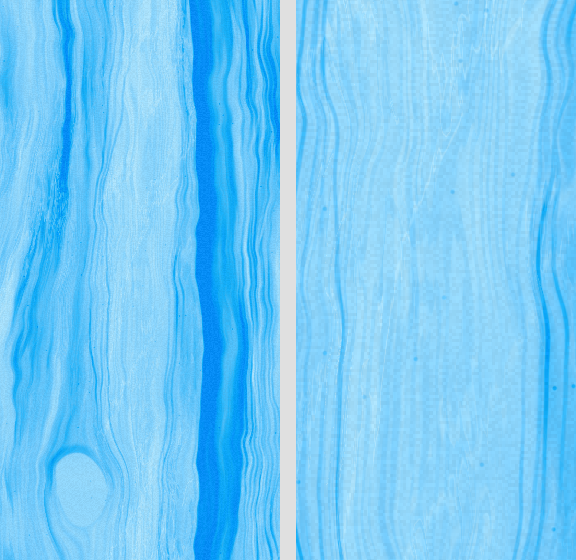
Left: the whole. Right: its middle third, enlarged.
This texture is drawn by a WebGL 2 fragment shader. Its source:

```glsl
#version 300 es
precision highp float;
// Marbled blue paint poured in long vertical veins: a tone value is built from
// wavy bands, stretched noise streaks, fine vein lines and one pale drop that
// parts the flow, then the tone is looked up in a ramp from pale to deep blue.

#define WOBBLE 0.085        // sideways sway of all veins
#define STREAK_FREQ 17.0    // streaks across the canvas width
#define STREAK_STRETCH 1.3  // streak frequency along the flow
#define BASE_TONE 0.30
#define PALE_TONE 0.05
#define VEIN_DEPTH 0.42     // darkness of the fine veins
#define AGATE_DEPTH 0.17    // contrast of the layered contour lines
#define FILAMENT 0.42       // contrast of the finest streaks
#define GRAIN 0.06
#define DROP_CENTER vec2(0.285, 0.285)
#define DROP_RADIUS 0.088

uniform vec2 u_resolution;
out vec4 fragColor;

float hash(vec2 p) {
    return fract(sin(dot(p, vec2(127.1, 311.7))) * 43758.5453);
}

float noise(vec2 p) {
    vec2 i = floor(p), f = fract(p);
    f = f * f * f * (f * (f * 6.0 - 15.0) + 10.0);
    return mix(mix(hash(i), hash(i + vec2(1, 0)), f.x),
               mix(hash(i + vec2(0, 1)), hash(i + vec2(1, 1)), f.x), f.y);
}

// Fractal noise centred on zero
float fbm(vec2 p, int octaves) {
    float sum = 0.0, amp = 0.5;
    for (int i = 0; i < octaves; i++) {
        sum += amp * (noise(p) - 0.5);
        p = p * 2.03 + 17.3;
        amp *= 0.5;
    }
    return sum;
}

// Bundle of thin veins that drift apart and rejoin along the flow
float veins(float x, float y, float center, float seed, float px) {
    float ink = 0.0;
    for (int i = 0; i < 4; i++) {
        float k = float(i);
        float offset = (k - 1.0) * 0.024 * noise(vec2(y * 2.2 + k * 5.0, seed));
        float strength = 0.2 + 0.8 * noise(vec2(y * 3.0, seed + k * 7.0));
        float d = abs(x - center - offset);
        ink = max(ink, strength * (1.0 - smoothstep(0.001, 0.003 + px, d)));
    }
    return ink;
}

vec3 ramp(float t) {
    vec3 c = mix(vec3(0.57, 0.84, 0.98), vec3(0.45, 0.79, 0.98), clamp(t / 0.25, -0.8, 1.0));
    c = mix(c, vec3(0.29, 0.74, 0.97), clamp((t - 0.25) / 0.25, 0.0, 1.0));
    c = mix(c, vec3(0.08, 0.68, 0.96), clamp((t - 0.50) / 0.17, 0.0, 1.0));
    c = mix(c, vec3(0.02, 0.62, 0.97), clamp((t - 0.67) / 0.15, 0.0, 1.0));
    return mix(c, vec3(0.02, 0.55, 0.96), clamp((t - 0.82) / 0.18, 0.0, 1.0));
}

void main() {
    vec2 p = gl_FragCoord.xy / u_resolution.x;
    float px = 1.0 / u_resolution.x;
    float y = p.y;

    // Flow coordinate: swaying veins that part around the drop
    float sway = WOBBLE * fbm(vec2(p.x * 3.0, y * 1.8), 3)
               + 0.026 * (noise(vec2(p.x * 5.0 + 9.0, y * 6.5)) - 0.5)
               + 0.010 * (noise(vec2(p.x * 9.0, y * 17.0)) - 0.5);
    vec2 d = p - DROP_CENTER;
    d.x += 0.014 * sin(d.y * 14.0) + 0.7 * sway;
    d.y /= d.y < 0.0 ? 1.9 : 1.1;
    float r = length(d) / DROP_RADIUS;
    float x = p.x + sway - d.x / max(r * r, 1.0) * smoothstep(4.0, 1.5, r);

    // Streak coordinate follows the lean of the bands
    float bow = sin(1.5708 * y);
    float lean = smoothstep(0.4, 1.7, y);
    float s = x - 0.2 * lean * (1.0 - smoothstep(0.1, 0.5, x))
                - 0.05 * bow * smoothstep(0.4, 0.7, x);
    float streak = fbm(vec2(s * STREAK_FREQ, y * STREAK_STRETCH), 5);
    float cloud = fbm(vec2(x * 6.0 + 3.0, y * 2.4 + 4.0 * streak), 5);
    float filament = fbm(vec2(s * 75.0 + 4.0 * cloud, y * 4.0 + 2.0 * streak), 3);

    // Pale centre between two seams
    float seamA = 0.345 + 0.10 * smoothstep(1.1, 1.9, y) + 0.03 * smoothstep(0.7, 0.1, y);
    float seamB = 0.56 + 0.10 * smoothstep(0.0, 1.2, y);
    float pale = smoothstep(seamA - 0.05, seamA + 0.02, x)
               * (1.0 - smoothstep(seamB - 0.01, seamB + 0.006, x));
    float tone = mix(BASE_TONE, PALE_TONE, pale);
    tone += streak * mix(0.9, 0.4, pale) + cloud * mix(0.5, 0.35, pale);
    tone += FILAMENT * filament * mix(1.0, 0.6, pale);

    // Layered contour lines and pale wisps
    float field = fbm(vec2(s * 8.0 + 5.0, y * 0.9 + 0.8 * cloud), 3);
    float patches = smoothstep(-0.12, 0.15, fbm(vec2(s * 5.0 + 31.0, y * 1.5), 3));
    tone += AGATE_DEPTH * patches * mix(1.0, 0.7, pale) * (smoothstep(-0.2, 0.7, sin(field * 120.0)) - 0.5);
    float wisp = fbm(vec2(x * 11.0 - y * 3.0, y * 3.2) + 3.5 * cloud, 4);
    tone -= 0.2 * (1.0 - smoothstep(0.0, 0.035, abs(wisp))) * (0.3 + 0.7 * patches);

    // Slanting mid-blue band on the left
    float slant = (x - 0.01 - 0.22 * lean) / (0.045 + 0.02 * lean);
    tone += 0.47 * exp(-slant * slant) * clamp(0.85 + 3.0 * streak + 2.0 * cloud, 0.15, 1.3);

    // Fine veins along the seams and at the right
    float ink = max(veins(x, y, seamA, 2.0, px), 0.9 * veins(x, y, seamB, 11.0, px));
    ink = max(ink, veins(x, y, 0.865 + 0.03 * bow, 23.0, px));
    ink = max(ink, 0.8 * veins(x + 0.4 * sway, y, 0.94, 37.0, px));
    tone += VEIN_DEPTH * ink;
    float light = veins(x + 0.3 * sway, y, 0.91, 51.0, px) + 0.6 * veins(x, y, 0.47, 63.0, px);
    tone -= 0.35 * light;

    // Deep blue band: crisp left edge, streaky right edge
    float left = 0.685 + 0.045 * bow, right = 0.825 + 0.035 * bow + 0.06 * streak;
    float deep = smoothstep(left - 0.004, left + 0.004, x) * (1.0 - smoothstep(right - 0.01, right + 0.006, x));
    float depth = 0.98 - 0.24 * smoothstep(left + 0.02, right - 0.02, x);
    tone = mix(tone, depth + 0.7 * streak + 0.5 * filament, deep);

    // Pale drop with a darker hood
    tone += 0.25 * smoothstep(0.97, 1.06, r) * (1.0 - smoothstep(1.2, 1.45, r)) * smoothstep(-0.09, 0.04, d.y);
    tone = mix(0.04 + 0.3 * cloud, tone, smoothstep(0.96, 1.03, r));

    // Sparse specks and paper grain
    vec2 cell = floor(p * 26.0);
    vec2 spot = 0.2 + 0.6 * vec2(hash(cell + 3.0), hash(cell + 8.0));
    float speck = step(0.93, hash(cell)) * (1.0 - smoothstep(0.03, 0.1, length(fract(p * 26.0) - spot)));
    float grain = hash(floor(p * 256.0)) - 0.5;
    vec3 color = ramp(tone + 0.3 * speck + GRAIN * grain) + GRAIN * grain;
    fragColor = vec4(clamp(color, 0.0, 1.0), 1.0);
}
```
